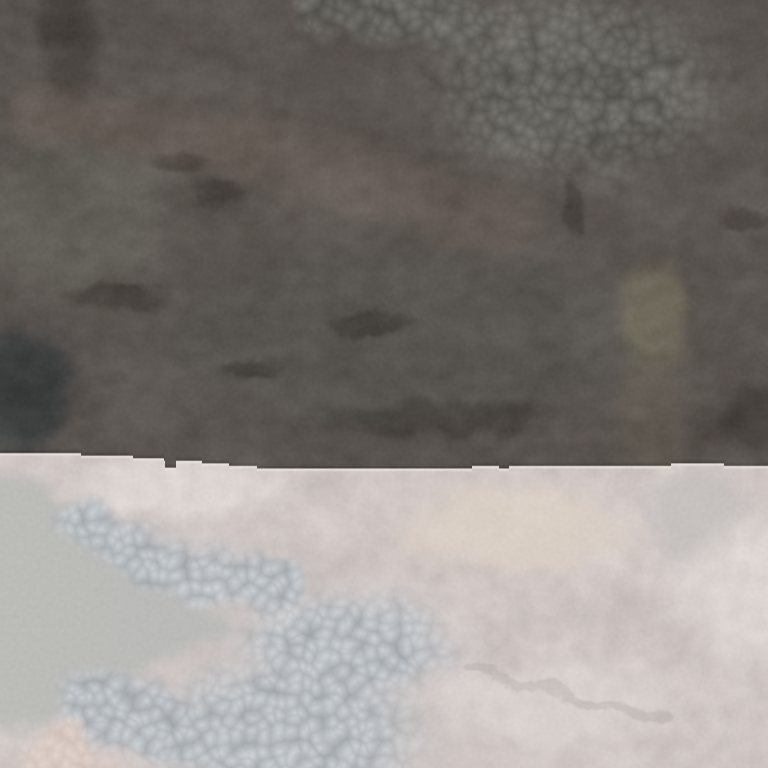
Give the GLSL for this texture, as a Shadertoy shader.

```glsl
// Weathered terrain: a dark stony plateau above a pale shore with a lagoon and a lumpy reef.
#define DARK_BASE vec3(0.362, 0.337, 0.320)
#define DARK_REEF vec3(0.405, 0.400, 0.378)
#define DARK_BAND vec3(0.410, 0.370, 0.347)
#define PALE_BASE vec3(0.812, 0.778, 0.768)
#define PALE_CLOUD vec3(0.875, 0.843, 0.826)
#define LAGOON vec3(0.735, 0.735, 0.722)
#define BLUE_REEF vec3(0.705, 0.728, 0.748)
#define LUMP_SCALE 62.0
#define WARP 0.035
#define GRAIN 0.018

vec2 hash2(vec2 p) {
    vec3 q = fract(p.xyx * vec3(0.1031, 0.1030, 0.0973));
    q += dot(q, q.yzx + 33.33);
    return fract((q.xx + q.yz) * q.zy);
}

// Gradient noise, roughly -0.7 to 0.7
float corner(vec2 cell, vec2 offset, vec2 f) {
    return dot(hash2(cell + offset) * 2.0 - 1.0, f - offset);
}
float noise(vec2 p) {
    vec2 i = floor(p), f = fract(p);
    vec2 u = f * f * f * (f * (f * 6.0 - 15.0) + 10.0);
    return mix(mix(corner(i, vec2(0, 0), f), corner(i, vec2(1, 0), f), u.x),
               mix(corner(i, vec2(0, 1), f), corner(i, vec2(1, 1), f), u.x), u.y);
}
float fbm(vec2 p) {
    float sum = 0.0, amp = 0.6;
    for (int i = 0; i < 5; i++) {
        sum += amp * noise(p);
        p = mat2(1.6, 1.2, -1.2, 1.6) * p + 7.3;
        amp *= 0.55;
    }
    return sum;
}

// Rounded lumps: positive on each lump, negative in the gaps
float lumps(vec2 p) {
    vec2 i = floor(p), f = fract(p);
    float nearest = 2.0;
    for (int y = -1; y <= 1; y++)
        for (int x = -1; x <= 1; x++) {
            vec2 o = vec2(x, y);
            nearest = min(nearest, length(o + hash2(i + o + 50.0) - f));
        }
    return 0.48 - nearest;
}

// Soft ellipse and soft stroke masks
float patchMask(vec2 p, vec2 centre, vec2 radius) {
    return 1.0 - smoothstep(0.55, 1.25, length((p - centre) / radius));
}
float stroke(vec2 p, vec2 a, vec2 b, float width) {
    vec2 d = b - a;
    float t = clamp(dot(p - a, d) / dot(d, d), 0.0, 1.0);
    return 1.0 - smoothstep(0.5, 1.3, length(p - a - d * t) / width);
}

// Stepped border between the two halves, with one small notch
float seamHeight(float x) {
    float y = mix(0.411, 0.390, smoothstep(0.04, 0.41, x)) + 0.005 * smoothstep(0.44, 0.95, x);
    y = floor((y + 0.003 * noise(vec2(x * 14.0, 3.7))) * 300.0 + 0.5) / 300.0;
    return y - 0.009 * step(0.215, x) * step(x, 0.229);
}

// Dark stains: centre, radius
const vec4 STAINS[10] = vec4[10](
    vec4(0.28, 0.745, 0.025, 0.018), vec4(0.23, 0.790, 0.035, 0.015),
    vec4(0.15, 0.610, 0.060, 0.016), vec4(0.49, 0.580, 0.050, 0.016),
    vec4(0.97, 0.715, 0.028, 0.014), vec4(0.74, 0.725, 0.012, 0.030),
    vec4(0.33, 0.520, 0.040, 0.012), vec4(0.98, 0.450, 0.050, 0.040),
    vec4(0.58, 0.455, 0.130, 0.022), vec4(0.09, 0.950, 0.035, 0.080));

vec3 plateau(vec2 p, vec2 w, float lump) {
    vec3 c = DARK_BASE;
    c = mix(c, vec3(0.350, 0.338, 0.318), patchMask(w, vec2(0.52, 0.56), vec2(0.35, 0.13)));
    c = mix(c, vec3(0.388, 0.375, 0.350), patchMask(w, vec2(0.10, 0.72), vec2(0.13, 0.12)));
    c = mix(c, DARK_BAND, 0.8 * stroke(w, vec2(0.05, 0.85), vec2(0.32, 0.81), 0.035));
    c = mix(c, DARK_BAND, 0.8 * stroke(w, vec2(0.32, 0.81), vec2(0.66, 0.71), 0.045));
    float reef = patchMask(w, vec2(0.75, 0.89), vec2(0.20, 0.13));
    reef = max(reef, stroke(w, vec2(0.42, 0.99), vec2(0.62, 0.97), 0.04));
    c = mix(c, DARK_REEF, 0.8 * reef) + reef * (0.11 * lump + 0.06 * noise(p * 34.0));
    c = mix(c, vec3(0.445, 0.425, 0.360), 0.8 * patchMask(w, vec2(0.85, 0.59), vec2(0.048, 0.075)));
    c = mix(c, vec3(0.390, 0.365, 0.330), 0.6 * patchMask(w, vec2(0.85, 0.46), vec2(0.05, 0.08)));
    c = mix(c, vec3(0.250, 0.258, 0.258), patchMask(w, vec2(0.02, 0.49), vec2(0.085, 0.09)));
    for (int i = 0; i < 10; i++)
        c -= 0.065 * patchMask(w, STAINS[i].xy, STAINS[i].zw * 1.2);
    return c + 0.085 * fbm(p * vec2(8.0, 13.0)) + 0.035 * noise(p * vec2(38.0, 50.0)) - 0.004;
}

vec3 shore(vec2 p, vec2 w, float lump) {
    vec3 c = PALE_BASE + 0.09 * fbm(p * 13.0 + 20.0) + 0.035 * noise(p * 48.0);
    c = mix(c, vec3(0.770, 0.752, 0.745), 0.85 * patchMask(w, vec2(0.91, 0.33), vec2(0.07, 0.06)));
    float cloud = patchMask(w, vec2(0.24, 0.365), vec2(0.14, 0.045));
    cloud = max(cloud, patchMask(w, vec2(0.98, 0.23), vec2(0.085, 0.10)));
    cloud = max(cloud, 0.7 * patchMask(w, vec2(0.72, 0.08), vec2(0.16, 0.05)));
    c = mix(c, PALE_CLOUD + 0.06 * noise(p * 42.0), 0.85 * cloud);
    c = mix(c, vec3(0.870, 0.825, 0.775), 0.7 * patchMask(w, vec2(0.67, 0.31), vec2(0.15, 0.06)));
    c -= 0.06 * stroke(w, vec2(0.61, 0.13), vec2(0.87, 0.06), 0.008);
    // Smooth lagoon narrowing to a tip on the right
    float halfHeight = mix(0.17, 0.0, smoothstep(-0.02, 0.36, w.x));
    float lagoon = 1.0 - smoothstep(-0.02, 0.02, abs(w.y - mix(0.22, 0.18, w.x * 3.0)) - halfHeight);
    lagoon *= 1.0 - smoothstep(0.29, 0.33, w.x);
    c = mix(c, LAGOON - vec3(0.02, 0.01, 0.0) * w.x, lagoon);
    // Lumpy reef around the lagoon
    float reef = stroke(w, vec2(0.11, 0.32), vec2(0.20, 0.265), 0.034);
    reef = max(reef, stroke(w, vec2(0.20, 0.265), vec2(0.36, 0.235), 0.038));
    reef = max(reef, patchMask(w, vec2(0.45, 0.155), vec2(0.14, 0.075)));
    reef = max(reef, patchMask(w, vec2(0.38, 0.045), vec2(0.17, 0.11)));
    reef = max(reef, stroke(w, vec2(0.13, 0.075), vec2(0.26, 0.04), 0.05));
    c = mix(c, BLUE_REEF + 0.17 * lump + 0.04 * noise(p * 20.0), 0.92 * reef);
    return mix(c, vec3(0.845, 0.785, 0.758) + 0.08 * lump, patchMask(w, vec2(0.08, 0.01), vec2(0.065, 0.045)));
}

void mainImage(out vec4 fragColor, in vec2 fragCoord) {
    vec2 p = fragCoord / iResolution.xy;
    vec2 warped = p + WARP * vec2(fbm(p * 14.0), fbm(p * 14.0 + 40.0));
    float lump = lumps(p * LUMP_SCALE + 0.6 * noise(p * 30.0));
    float height = p.y - seamHeight(p.x), pixel = 1.0 / iResolution.y;
    vec3 pale = shore(p, warped, lump);
    pale = mix(pale, vec3(0.93, 0.91, 0.90), 0.7 * (1.0 - smoothstep(0.001, 0.005, -height)));
    vec3 dark = plateau(p, warped, lump) - 0.05 * (1.0 - smoothstep(0.001, 0.006, height));
    vec3 colour = mix(pale, dark, smoothstep(-pixel, pixel, height));
    fragColor = vec4(colour + GRAIN * noise(p * 170.0), 1.0);
}
```
